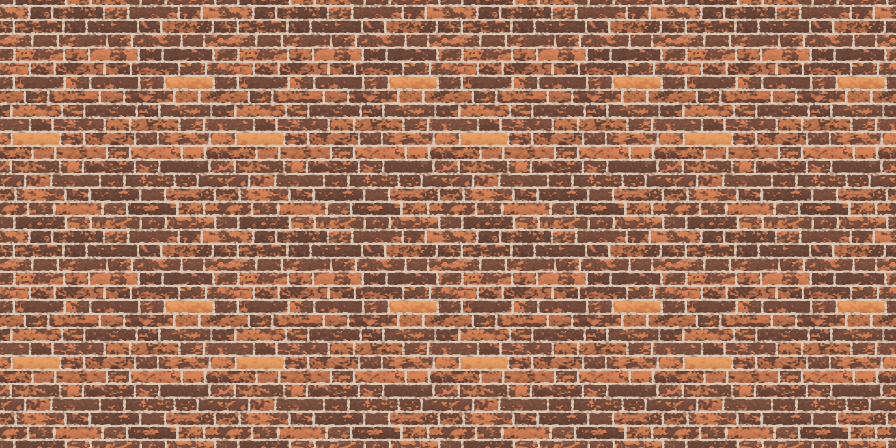
Give the GLSL for this texture, as a WebGL 2 fragment shader.

```glsl
#version 300 es
precision highp float;

uniform vec2 u_resolution;
out vec4 fragColor;

// Layout: the wall patch repeats TILES times; lengths are in row heights
const vec2 TILES = vec2(4.0, 2.0);
const float ROWS = 16.0;
const float PAIRS = 3.0;            // header + stretcher pairs per row
const float ROW_START = 0.583;
const float HEADER_SHARE = 0.33;
const float EVEN_ROW_SHIFT = 0.55;
const float SHIFT_JITTER = 0.10;
const float LENGTH_JITTER = 0.06;
const float JOINT = 0.17;
const float CORNER = 0.06;
const float EDGE_WEAR = 0.05;
const float PATCH_SOFTNESS = 0.085;
const vec2 PALE_BRICK_A = vec2(1.0, 5.0);
const vec2 PALE_BRICK_B = vec2(5.0, 9.0);

const vec3 MORTAR_LIGHT = vec3(0.86, 0.79, 0.72);
const vec3 MORTAR_DIRTY = vec3(0.70, 0.57, 0.48);
const vec3 CRUST_DARK = vec3(0.36, 0.24, 0.195);
const vec3 CRUST_BROWN = vec3(0.52, 0.34, 0.265);
const vec3 CLAY_RUST = vec3(0.60, 0.36, 0.25);
const vec3 CLAY_ORANGE = vec3(0.82, 0.50, 0.33);
const vec3 CLAY_PALE = vec3(0.88, 0.60, 0.37);

float hash(vec2 p, float seed) {
    uvec2 q = uvec2(p) * uvec2(1597u, 3812u) + uvec2(seed) * uvec2(911u, 2741u);
    uint n = (q.x ^ (q.y * 40503u)) * 277803737u;
    n = (n ^ (n >> 15)) * 73244475u;
    n ^= n >> 16;
    return float(n & 65535u) / 65535.0;
}

// Value noise that wraps over one patch
float noise(vec2 patchPos, vec2 cells, float seed) {
    vec2 p = patchPos * cells;
    vec2 i = floor(p);
    vec2 f = p - i;
    f = f * f * (3.0 - 2.0 * f);
    vec2 a = mod(i, cells);
    vec2 b = mod(i + 1.0, cells);
    float low = mix(hash(a, seed), hash(vec2(b.x, a.y), seed), f.x);
    float high = mix(hash(vec2(a.x, b.y), seed), hash(b, seed), f.x);
    return mix(low, high, f.y);
}

float roundedBox(vec2 p, vec2 halfSize, float radius) {
    vec2 d = abs(p) - halfSize + radius;
    return length(max(d, 0.0)) + min(max(d.x, d.y), 0.0) - radius;
}

void main() {
    vec2 pos = gl_FragCoord.xy / u_resolution * TILES;
    float pixel = ROWS * TILES.y / u_resolution.y;

    // Row and its sideways shift
    float y = pos.y * ROWS - ROW_START;
    float row = mod(floor(y), ROWS);
    float shift = mod(row, 2.0) < 0.5 ? EVEN_ROW_SHIFT : 0.0;
    shift += SHIFT_JITTER * (hash(vec2(row, 3.0), 1.0) - 0.5) - 0.5 * HEADER_SHARE;

    // Alternating short and long bricks
    float x = pos.x * PAIRS - shift;
    float pair = mod(floor(x), PAIRS);
    float along = fract(x);
    float split = HEADER_SHARE + LENGTH_JITTER * (hash(vec2(pair, row), 2.0) - 0.5);
    float isLong = step(split, along);
    vec2 span = isLong > 0.5 ? vec2(split, 1.0) : vec2(0.0, split);
    vec2 brick = vec2(pair * 2.0 + isLong, row);

    float pairLength = ROWS / PAIRS;
    vec2 local = vec2((along - 0.5 * (span.x + span.y)) * pairLength, fract(y) - 0.5);
    vec2 halfSize = 0.5 * vec2((span.y - span.x) * pairLength, 1.0) - 0.5 * JOINT;

    // Wear at three scales, stretched along the rows
    float broad = noise(pos, vec2(22.0, 44.0), 3.0);
    float blotch = noise(pos, vec2(52.0, 92.0), 4.0);
    float grain = noise(pos, vec2(120.0, 144.0), 5.0);
    float wear = 0.42 * broad + 0.30 * blotch + 0.28 * grain;

    // Dark crust with patches of bare clay
    float tone = hash(brick, 6.0);
    float bare = 0.75 * hash(brick, 7.0) + 0.25 * hash(vec2(row, 5.0), 8.0);
    float limit = mix(0.78, 0.37, bare);
    float patches = smoothstep(limit - PATCH_SOFTNESS, limit + PATCH_SOFTNESS, wear);
    vec3 crust = mix(CRUST_DARK, CRUST_BROWN, 0.55 * tone + 0.45 * grain);
    vec3 clay = mix(CLAY_RUST, CLAY_ORANGE, clamp(0.5 * tone + 0.6 * blotch + 0.5 * grain - 0.1, 0.0, 1.0));
    vec3 face = mix(crust, clay, patches);
    if (brick == PALE_BRICK_A || brick == PALE_BRICK_B) {
        face = mix(CLAY_ORANGE, CLAY_PALE, smoothstep(0.25, 0.5, wear));
    }

    // Lime specks and a shaded lower edge
    float speck = smoothstep(0.86, 0.97, noise(pos, vec2(112.0), 9.0));
    face = mix(face, MORTAR_DIRTY, 0.4 * speck);
    face *= 0.93 + 0.10 * smoothstep(-0.45, 0.2, local.y);

    // Mortar with nearly straight edges
    vec3 mortar = mix(MORTAR_DIRTY, MORTAR_LIGHT, smoothstep(0.1, 0.5, 0.5 * broad + 0.5 * grain));
    float outline = roundedBox(local, halfSize, CORNER) + EDGE_WEAR * (blotch + grain - 1.0);
    float joint = smoothstep(-0.6 * pixel, 0.6 * pixel, outline);

    fragColor = vec4(mix(face, mortar, joint), 1.0);
}
```
